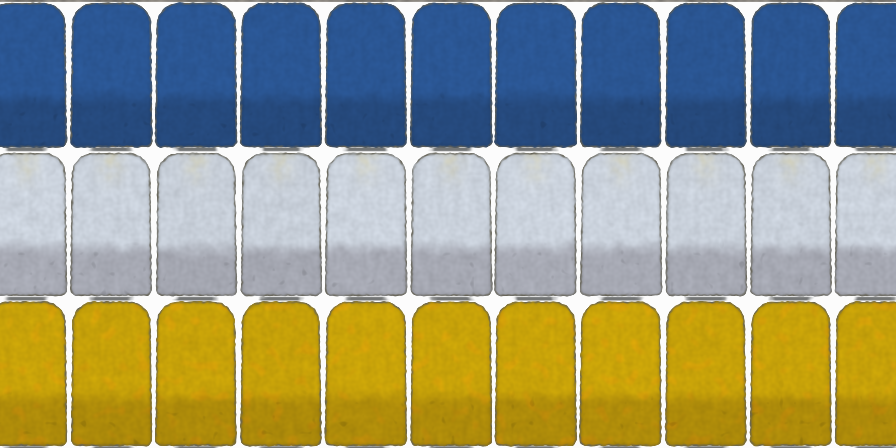
This pattern is drawn by a Shadertoy shader. Its source:

```glsl
// Three rows of worn, round-topped enamel tiles in blue, pale grey and yellow.
// Each cell holds a tapered rounded-box distance; gradient noise roughens the
// rim, mottles the glaze and softens the darker band along the lower third.

float hash(vec2 p) {
    return fract(sin(dot(p, vec2(127.1, 311.7))) * 43758.5);
}

float cornerSlope(vec2 corner, vec2 offset) {
    float angle = 6.2832 * hash(corner);
    return dot(vec2(cos(angle), sin(angle)), offset);
}

// Gradient noise, roughly -0.7 to 0.7
float noise(vec2 p) {
    vec2 i = floor(p), f = fract(p);
    vec2 u = f * f * f * (f * (f * 6.0 - 15.0) + 10.0);
    vec2 e = vec2(1.0, 0.0);
    return mix(mix(cornerSlope(i, f), cornerSlope(i + e, f - e), u.x),
               mix(cornerSlope(i + e.yx, f - e.yx), cornerSlope(i + 1.0, f - 1.0), u.x), u.y);
}

// Box with wide upper corners and tight lower ones; y points down
float tileDistance(vec2 p, vec2 halfSize) {
    float radius = p.y < 0.0 ? 0.145 : 0.045;
    vec2 d = abs(p) - halfSize + radius;
    return length(max(d, 0.0)) + min(max(d.x, d.y), 0.0) - radius;
}

void mainImage(out vec4 fragColor, in vec2 fragCoord) {
    vec2 uv = fragCoord / iResolution.y;
    float pixel = 3.0 / iResolution.y;

    // Cells: three rows counted from the top, about ten and a half columns
    vec2 grid = vec2((uv.x - 0.1536) / 0.1896, (1.0 - uv.y) * 3.0);
    vec2 id = floor(grid);
    float row = clamp(id.y, 0.0, 2.0);
    float v = grid.y - row;
    vec2 p = vec2((fract(grid.x) - 0.5) * 0.5688, v - 0.503);
    vec2 surface = vec2(uv.x * 3.0, grid.y);
    float variation = hash(id + 7.0) - 0.5;

    // Slightly uneven silhouette, narrower towards the top
    float halfWidth = 0.268 + 0.013 * p.y + 0.005 * variation;
    p.x += 0.005 * (hash(id + 31.0) - 0.5) + 0.006 * variation * p.y;
    float d = tileDistance(p, vec2(halfWidth, row == 1.0 ? 0.479 : 0.484));
    d += 0.007 * noise(surface * 32.0);

    // Glaze colours above and below the band
    vec3 upper = vec3(0.165, 0.335, 0.575);
    vec3 lower = vec3(0.145, 0.285, 0.485);
    if (row == 1.0) {
        upper = vec3(0.79, 0.82, 0.86);
        lower = vec3(0.65, 0.66, 0.70);
    } else if (row == 2.0) {
        upper = vec3(0.78, 0.635, 0.035);
        lower = vec3(0.68, 0.545, 0.04);
    }
    float band = smoothstep(0.60, 0.72, v + 0.04 * noise(surface * 9.0) + 0.015 * variation);
    vec3 color = mix(upper, lower, band);

    // Mottling, faint vertical streaks and a few dark scuffs
    float mottle = 0.045 * noise(surface * 12.0) + 0.045 * noise(surface * 31.0)
                 + 0.03 * noise(surface * vec2(26.0, 5.0));
    color *= 1.0 + mottle + 0.025 * variation;
    float scuff = smoothstep(0.36, 0.58, noise(surface * 15.0 + 40.0));
    color *= 1.0 - scuff * mix(0.025, 0.11, band);

    // Warm stain below the top edge of pale tiles, amber patches on yellow
    float stain = exp(-dot(p * vec2(13.0, 1.0), p * vec2(13.0, 1.0)))
                * smoothstep(0.32, 0.0, v) * (0.75 + noise(surface * 18.0));
    if (row == 1.0) color = mix(color, vec3(0.84, 0.81, 0.65), 0.6 * stain);
    if (row == 2.0) color += vec3(0.05, -0.005, 0.0) * smoothstep(0.1, 0.5, noise(surface * 10.0));

    // Soft shading towards the sides, then a broken grimy rim
    color *= 1.0 - 0.10 * smoothstep(-0.035, 0.0, d);
    float rim = smoothstep(-0.018, -0.004, d) * clamp(0.62 + 0.7 * noise(surface * 24.0), 0.0, 1.0);
    color = mix(color, vec3(0.40, 0.39, 0.34), rim);

    // White joints with dark ticks at the middle of each tile edge
    vec3 joint = vec3(0.99);
    float edge = min(v, 1.0 - v);
    float tick = (1.0 - smoothstep(0.012 - pixel, 0.012 + pixel, edge))
               * (1.0 - smoothstep(0.10, 0.16, abs(p.x) + 0.03 * noise(surface * 22.0)));
    joint = mix(joint, vec3(0.36, 0.37, 0.37), 0.85 * tick);
    color = mix(color, joint, smoothstep(-0.5 * pixel, 0.5 * pixel, d));

    // Dirty strip along the upper border
    float strip = 1.0 - smoothstep(0.012 - 0.5 * pixel, 0.012 + 0.5 * pixel, grid.y);
    color = mix(color, vec3(0.46, 0.44, 0.41) * (1.0 + 0.3 * noise(surface * 20.0)), 0.85 * strip);

    fragColor = vec4(clamp(color, 0.0, 1.0), 1.0);
}
```
